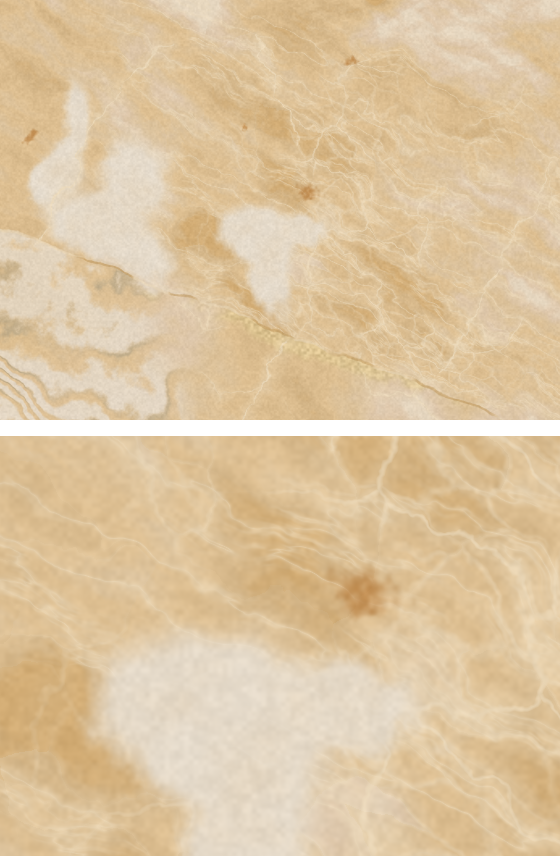
Top, the full canvas; bottom, a detail of the centre.
A Shadertoy shader for this texture:

```glsl
// Honey and cream marble: a tan ramp driven by stretched noise, milky patches,
// pale shard veins and fibres, a crusted diagonal fault with grey-seamed flow
// bands below it, a few steep cracks and rust specks.
const vec3 RAMP[6] = vec3[6](
    vec3(0.82, 0.67, 0.45), vec3(0.83, 0.71, 0.53), vec3(0.87, 0.75, 0.57),
    vec3(0.86, 0.76, 0.61), vec3(0.87, 0.78, 0.67), vec3(0.90, 0.84, 0.75));
const vec3 MILK = vec3(0.90, 0.86, 0.80), CREAM = vec3(0.92, 0.85, 0.73);
const vec3 GREY = vec3(0.70, 0.64, 0.52), CRUST = vec3(0.87, 0.78, 0.57);
const vec3 OCHRE = vec3(0.73, 0.57, 0.33), RUST = vec3(0.72, 0.48, 0.22);
const float GRAIN = 0.034, FIBRE_ANGLE = -0.58, CLOUD_ANGLE = 0.3;
// Milky ellipses: centre, radii
const vec4 PATCHES[8] = vec4[8](
    vec4(0.32, 0.59, 0.10, 0.12), vec4(0.23, 0.46, 0.11, 0.09),
    vec4(0.37, 0.39, 0.08, 0.05), vec4(0.16, 0.69, 0.035, 0.12),
    vec4(0.12, 0.57, 0.04, 0.07), vec4(0.61, 0.45, 0.09, 0.09),
    vec4(0.66, 0.33, 0.07, 0.13), vec4(0.75, 0.45, 0.09, 0.03));
// Tone shifts: centre, radius, strength
const vec4 SHIFTS[6] = vec4[6](
    vec4(0.03, 0.75, 0.15, -0.40), vec4(0.70, 0.94, 0.12, -0.35),
    vec4(0.48, 0.46, 0.11, -0.35), vec4(1.12, 0.68, 0.10, -0.30),
    vec4(0.47, 0.98, 0.08, 0.50), vec4(1.00, 0.03, 0.07, 0.45));
// Cracks: start, end
const vec4 CRACKS[5] = vec4[5](
    vec4(0.11, 0.42, 0.22, 0.72), vec4(0.22, 0.72, 0.40, 0.90),
    vec4(0.57, 0.01, 0.70, 0.19), vec4(1.05, 0.12, 1.32, 0.60),
    vec4(0.61, 0.91, 0.72, 0.66));
// Specks: centre, radius
const vec3 SPECKS[4] = vec3[4](vec3(0.73, 0.542, 0.034), vec3(0.065, 0.673, 0.022),
    vec3(0.83, 0.852, 0.024), vec3(0.585, 0.70, 0.012));

float hash(vec2 p) {
    vec3 q = fract(p.xyx * 0.1031);
    q += dot(q, q.yzx + 33.33);
    return fract((q.x + q.y) * q.z);
}
float noise(vec2 p) {
    vec2 i = floor(p), f = fract(p);
    f = f * f * (3.0 - 2.0 * f);
    return mix(mix(hash(i), hash(i + vec2(1, 0)), f.x),
               mix(hash(i + vec2(0, 1)), hash(i + vec2(1, 1)), f.x), f.y);
}
float fbm(vec2 p) {
    float sum = 0.0, amp = 0.516;
    for (int i = 0; i < 5; i++, amp *= 0.5) {
        sum += amp * noise(p);
        p = p * 2.03 + 17.3;
    }
    return sum;
}
vec2 fbm2(vec2 p) { return vec2(fbm(p), fbm(p + 31.0)) - 0.5; }
mat2 turn(float a) { return mat2(cos(a), -sin(a), sin(a), cos(a)); }
float streaks(vec2 p, float angle, vec2 scale) { return fbm(turn(angle) * p * scale + 40.0); }

// Distance to the border of a Voronoi cell, and the cell's random value
vec2 shards(vec2 p) {
    vec2 nearest = vec2(9), owner = vec2(0);
    float border = 9.0;
    for (int k = 0; k < 34; k++) {
        vec2 id = k < 9 ? floor(p) + vec2(k % 3 - 1, k / 3 - 1)
                        : owner + vec2((k - 9) % 5 - 2, (k - 9) / 5 - 2);
        vec2 r = id + vec2(hash(id), hash(id + 71.0)) - p, gap = r - nearest;
        if (k < 9) { if (length(r) < length(nearest)) { nearest = r; owner = id; } }
        else if (length(gap) > 0.003) border = min(border, dot(0.5 * (r + nearest), normalize(gap)));
    }
    return vec2(border, hash(owner + 5.0));
}
float segment(vec2 p, vec2 a, vec2 b) {
    vec2 d = b - a;
    return length(p - a - d * clamp(dot(p - a, d) / dot(d, d), 0.0, 1.0));
}

void mainImage(out vec4 fragColor, in vec2 fragCoord) {
    vec2 p = fragCoord / iResolution.xy * vec2(4.0 / 3.0, 1.0);
    vec2 warp = fbm2(p * 5.0), fine = fbm2(p * 22.0 + 8.0);
    vec2 w = p + 0.12 * warp + 0.012 * fine;
    // Regions
    float fault = p.y - 0.47 + 0.385 * p.x + 0.05 * warp.x + 0.02 * fine.y;
    float below = smoothstep(0.006, -0.006, fault);
    float corner = smoothstep(0.0, 0.22, p.y + 0.45 * p.x - 1.17 + 0.3 * warp.y);
    float bands = below * smoothstep(0.50, 0.34, p.x + 0.25 * warp.y);
    float middle = (1.0 - corner) * (1.0 - below) * smoothstep(0.1, 0.4, p.x);
    float broken = smoothstep(0.38, 0.62, fbm(w * 6.0 + 90.0));
    // Body tone
    float broad = fbm(w * 3.0 + 4.0) - 0.5;
    float tone = 0.46 + 1.25 * broad + 0.08 * below + 0.35 * fine.x;
    tone += 1.0 * (streaks(w, FIBRE_ANGLE, vec2(5, 22)) - 0.5) * (1.0 - 0.7 * below);
    tone += corner * (0.14 + 1.3 * (streaks(w, CLOUD_ANGLE, vec2(4, 13)) - 0.5));
    for (int i = 0; i < 6; i++)
        tone += SHIFTS[i].w * exp(-pow(length(w - SHIFTS[i].xy) / SHIFTS[i].z, 2.0));
    mat2 grainTurn = turn(FIBRE_ANGLE);
    vec2 shard = shards(grainTurn * (w + 0.03 * fine) * vec2(7, 10));
    vec2 chip = shards(grainTurn * (w + 0.02 * fine) * vec2(13, 24) + 60.0);
    tone += (0.15 * (shard.y - 0.5) + 0.22 * (chip.y - 0.5) * broken) * middle;
    tone = clamp(tone, 0.0, 0.999) * 5.0;
    vec3 col = mix(RAMP[int(tone)], RAMP[int(tone) + 1], fract(tone));
    // Pale fibres and shard veins
    float fibre = 1.0 - abs(2.0 * streaks(w, FIBRE_ANGLE + 0.08, vec2(5, 26)) - 1.0);
    col = mix(col, CREAM, 0.6 * pow(max(fibre, 0.0), 14.0) * middle);
    float vein = max(smoothstep(0.045, 0.0, shard.x), 0.4 * smoothstep(0.2, 0.0, shard.x));
    vein = max(vein, 0.55 * smoothstep(0.1, 0.0, chip.x) * middle);
    vein *= (1.0 - bands) * (1.0 - 0.8 * corner) * smoothstep(0.25, 0.8, p.x + 0.2 * below);
    col = mix(col, CREAM, 0.75 * vein * broken);
    // Milky patches
    float milk = 0.35 * broad + 0.3 * fine.y;
    for (int i = 0; i < 8; i++)
        milk += exp(-1.2 * pow(length((w + 0.025 * fine - PATCHES[i].xy) / PATCHES[i].zw), 2.0));
    col = mix(col, MILK, (0.9 + 0.4 * fine.x) * smoothstep(0.25, 0.8, milk) * (1.0 - 0.7 * below));
    // Flow bands with grey seams
    float flow = 20.0 * noise(turn(-0.9) * w * vec2(3, 7)) + 55.0 * fault + 5.0 * fine.x;
    col = mix(col, mix(RAMP[2], MILK, smoothstep(-0.9, 0.7, sin(flow))), 0.75 * bands);
    float seam = pow(0.5 + 0.5 * sin(flow + 2.2), 12.0);
    col = mix(col, GREY, seam * bands * (0.15 + 0.5 * broken));
    // Fault line and its crumbly crust
    float crumbs = noise(p * 150.0) - 0.5;
    float crust = below * smoothstep(0.46, 0.58, fbm(p * 5.5 + 61.0));
    crust *= smoothstep(-0.045, -0.02, fault + 0.05 * fine.x);
    col = mix(col, CRUST + 0.14 * crumbs, 0.65 * crust);
    vec3 edge = mix(OCHRE, CREAM, smoothstep(0.3, 0.5, noise(p * 14.0)));
    col = mix(col, edge, 0.5 * smoothstep(0.005, 0.001, abs(fault)));
    // Steep cracks
    for (int i = 0; i < 5; i++) {
        float d = segment(p + 0.06 * warp + 0.05 * fine, CRACKS[i].xy, CRACKS[i].zw);
        d += 0.004 * noise(p * 30.0);
        col = mix(col, CREAM, 0.6 * smoothstep(0.006, 0.001, d) + 0.3 * smoothstep(0.03, 0.0, d));
    }
    // Rust specks and grain
    for (int i = 0; i < 4; i++) {
        float d = length((p + 0.05 * fine - SPECKS[i].xy) * vec2(0.8, 1.4)) / SPECKS[i].z;
        col = mix(col, RUST, 0.7 * smoothstep(1.0, 0.0, d + 0.5 * crumbs));
    }
    fragColor = vec4(col + GRAIN * (noise(p * 260.0) - 0.5 + crumbs), 1.0);
}
```
